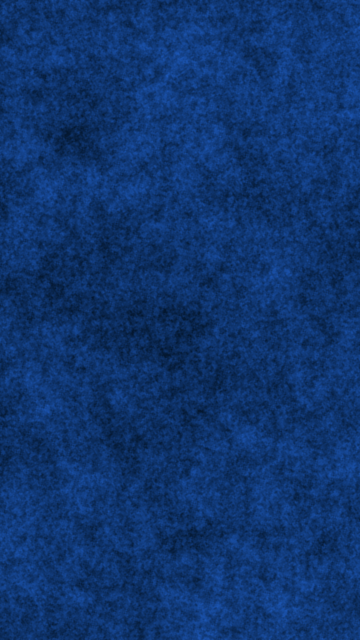
Reproduce this texture procedurally as a Shadertoy shader.

```glsl
// Deep blue suede-like surface: broad uneven light, ragged mottling, dark stains and fine grain.
#define SHADOW vec3(0.040, 0.158, 0.330)
#define LIGHT vec3(0.090, 0.290, 0.610)
#define BASE_TONE 0.39
#define CONTRAST 0.28
#define BROAD_AMOUNT 0.42
#define BLOTCH_AMOUNT 0.30
#define MOTTLE_AMOUNT 0.34
#define GRAIN_AMOUNT 0.50
#define STAIN_AMOUNT 1.30
#define STAIN_SCALE 7.0
#define GRAIN_SCALE 230.0

// Integer hash: two random values in 0..1 per cell
vec2 hash2(vec2 cell) {
    uvec2 q = uvec2(ivec2(cell) + 32768);
    uint h = q.x * 1597334677u ^ q.y * 3812015801u;
    h = (h ^ (h >> 15)) * 2246822519u;
    h = (h ^ (h >> 13)) * 3266489917u;
    h ^= h >> 16;
    return vec2(h & 65535u, h >> 16) / 65535.0;
}

// Smooth value noise with zero mean and roughly unit deviation
float noise(vec2 p) {
    vec2 cell = floor(p);
    vec2 f = fract(p);
    f = f * f * (3.0 - 2.0 * f);
    float low = mix(hash2(cell).x, hash2(cell + vec2(1, 0)).x, f.x);
    float high = mix(hash2(cell + vec2(0, 1)).x, hash2(cell + vec2(1, 1)).x, f.x);
    return (mix(low, high, f.y) - 0.5) * 4.65;
}

vec2 rotate(vec2 p, float angle) {
    float c = cos(angle), s = sin(angle);
    return vec2(c * p.x - s * p.y, s * p.x + c * p.y);
}

// Slow changes of light from layered sines
float broadLight(vec2 p) {
    float across = sin(7.0 * p.x - 1.5 + 0.5 * sin(9.0 * p.y)) - 0.2;
    float along = cos(7.5 * (p.y - 0.93) + 0.8 * sin(6.0 * p.x));
    float ripple = sin(15.0 * p.x + 8.0 * p.y) * sin(13.0 * p.y - 5.0 * p.x);
    return 0.8 * across + 0.7 * along + 0.5 * ripple;
}

// Sparse soft stains from cellular noise
float stains(vec2 p) {
    vec2 cell = floor(p);
    float darkest = 0.0;
    for (int y = -1; y <= 1; y++)
    for (int x = -1; x <= 1; x++) {
        vec2 neighbour = cell + vec2(x, y);
        vec2 centre = neighbour + hash2(neighbour);
        vec2 traits = hash2(neighbour + 91.0);
        float radius = mix(0.15, 0.42, traits.y);
        float spot = 1.0 - smoothstep(0.0, radius, length((p - centre) * vec2(0.8, 1.1)));
        darkest = max(darkest, spot * smoothstep(0.5, 1.0, traits.x));
    }
    return darkest;
}

void mainImage(out vec4 fragColor, in vec2 fragCoord) {
    vec2 p = fragCoord / iResolution.y;

    // Ragged offset for blotches and stains
    vec2 warp = vec2(noise(p * 34.0), noise(p * 34.0 + 57.0)) * 0.009;
    vec2 ragged = p + warp;

    // Cloudy layers, each turned to hide the lattice
    float tone = BROAD_AMOUNT * broadLight(p);
    tone += BLOTCH_AMOUNT * noise(rotate(ragged, 0.5) * 11.0);
    tone += MOTTLE_AMOUNT * 0.9 * noise(rotate(ragged, 1.1) * 31.0 + 13.0);
    tone += MOTTLE_AMOUNT * noise(rotate(p, 0.8) * 80.0 + 29.0);
    tone -= STAIN_AMOUNT * stains(ragged * STAIN_SCALE);

    // Fine nap with faint upright threads
    tone += GRAIN_AMOUNT * noise(rotate(p, 0.35) * GRAIN_SCALE + 41.0);
    tone += GRAIN_AMOUNT * 0.75 * noise(rotate(p, 1.0) * GRAIN_SCALE * 1.8 + 73.0);
    tone += GRAIN_AMOUNT * 0.25 * noise(p * vec2(170.0, 25.0));

    float level = clamp(BASE_TONE + CONTRAST * tone, -0.5, 1.5);
    fragColor = vec4(mix(SHADOW, LIGHT, level), 1.0);
}
```
